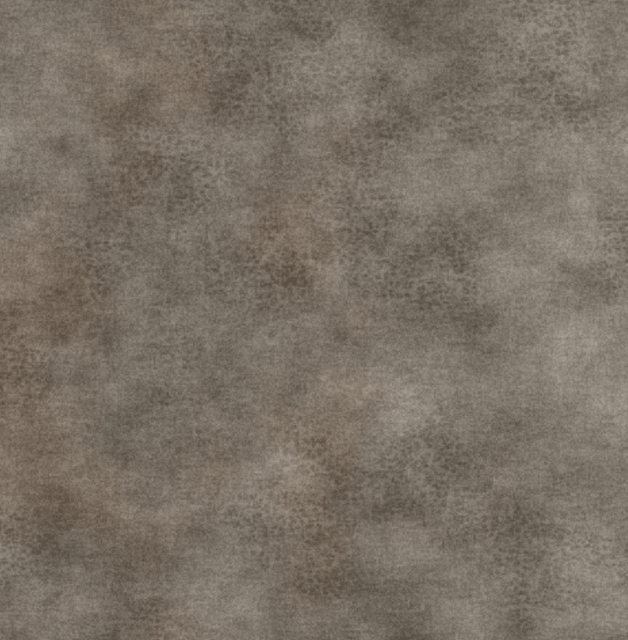
Give the GLSL for this texture, as a WebGL 1 fragment shader.

```glsl
precision highp float;
// Worn taupe stone-like cloth: soft clouds, mottled blotches, dark flecks and fine woven grain.

uniform vec2 u_resolution;

const vec3 DARK_TAUPE = vec3(0.400, 0.366, 0.326);
const vec3 LIGHT_TAUPE = vec3(0.600, 0.567, 0.527);
const vec3 RUST_TINT = vec3(0.012, -0.002, -0.014);

const float BASE_TONE = 0.53;       // 0 is dark taupe, 1 is light taupe
const float SIDE_LIGHT = 0.26;      // brightening towards the right
const float SHADE_DEPTH = 0.26;     // broad dark area left of the middle
const float EDGE_DIM = 0.22;        // darkening at top and bottom
const float CLOUD_SCALE = 3.6;
const float CLOUD_DEPTH = 0.95;
const float MOTTLE_SCALE = 13.0;
const float MOTTLE_DEPTH = 1.25;
const float FLECK_SCALE = 105.0;
const float FLECK_DEPTH = 0.34;
const float THREAD_DEPTH = 0.22;
const float GRAIN_SCALE = 290.0;
const float GRAIN_DEPTH = 0.62;

float hash(vec2 cell) {
  vec3 q = fract(cell.xyx * 0.1031);
  q += dot(q, q.yzx + 33.33);
  return fract((q.x + q.y) * q.z);
}

// Smooth value noise centred on zero
float noise(vec2 p) {
  vec2 cell = floor(p);
  vec2 f = fract(p);
  f = f * f * (3.0 - 2.0 * f);
  float low = mix(hash(cell), hash(cell + vec2(1.0, 0.0)), f.x);
  float high = mix(hash(cell + vec2(0.0, 1.0)), hash(cell + 1.0), f.x);
  return mix(low, high, f.y) - 0.5;
}

// Rotated octaves of noise, normalised to the range of one
float layered(vec2 p) {
  float sum = 0.0;
  float weight = 1.0;
  float total = 0.0;
  for (int i = 0; i < 5; i++) {
    sum += weight * noise(p);
    total += weight;
    weight *= 0.64;
    p = mat2(0.8, 0.6, -0.6, 0.8) * p * 2.03 + 17.3;
  }
  return sum / total;
}

// Cellular noise: distance to the nearest scattered point
float cellular(vec2 p) {
  vec2 cell = floor(p);
  float nearest = 2.0;
  for (int y = -1; y <= 1; y++) {
    for (int x = -1; x <= 1; x++) {
      vec2 c = cell + vec2(float(x), float(y));
      vec2 point = c + vec2(hash(c + 11.0), hash(c + 47.0));
      nearest = min(nearest, distance(p, point));
    }
  }
  return nearest;
}

// Wide light and shade over the whole sheet
float broadTone(vec2 p) {
  vec2 fromShade = (p - vec2(0.36, 0.60)) * vec2(4.2, 3.4);
  float shade = exp(-dot(fromShade, fromShade));
  float edge = pow(abs(p.y - 0.5) * 2.0, 3.0);
  return SIDE_LIGHT * (p.x - 0.5) - SHADE_DEPTH * shade - EDGE_DIM * edge;
}

// Small dark spots, gathered in patches
float flecks(vec2 p) {
  vec2 bent = p + 0.004 * vec2(noise(p * 90.0), noise(p * 90.0 + 31.0));
  float spot = 1.0 - smoothstep(0.12, 0.62, cellular(bent * FLECK_SCALE * vec2(0.85, 1.1)));
  float patches = smoothstep(-0.06, 0.16, layered(p * 7.0 + 61.0));
  return spot * patches;
}

// Faint horizontal and vertical threads
float threads(vec2 p) {
  float across = noise(p * vec2(42.0, 240.0) + 5.0);
  float upright = noise(p * vec2(260.0, 36.0) + 83.0);
  return across + 0.6 * upright;
}

// Two sizes of fine grain
float grain(vec2 p) {
  return 0.6 * noise(p * GRAIN_SCALE) + 0.55 * noise(p * GRAIN_SCALE * 1.63 + 29.0);
}

void main() {
  vec2 p = gl_FragCoord.xy / u_resolution.y;

  float cloud = layered(p * CLOUD_SCALE + 3.7);
  float mottle = layered(p * MOTTLE_SCALE * vec2(0.85, 1.1) + 23.0);

  float tone = BASE_TONE + broadTone(p);
  tone += CLOUD_DEPTH * cloud + MOTTLE_DEPTH * mottle;
  tone -= FLECK_DEPTH * flecks(p);
  tone += THREAD_DEPTH * threads(p) + GRAIN_DEPTH * grain(p);

  vec3 color = mix(DARK_TAUPE, LIGHT_TAUPE, clamp(tone, -0.25, 1.3));
  float rust = smoothstep(-0.05, 0.25, layered(p * 4.0 + 91.0) - 0.4 * (p.x - 0.5));
  color += RUST_TINT * rust;

  gl_FragColor = vec4(color, 1.0);
}
```
